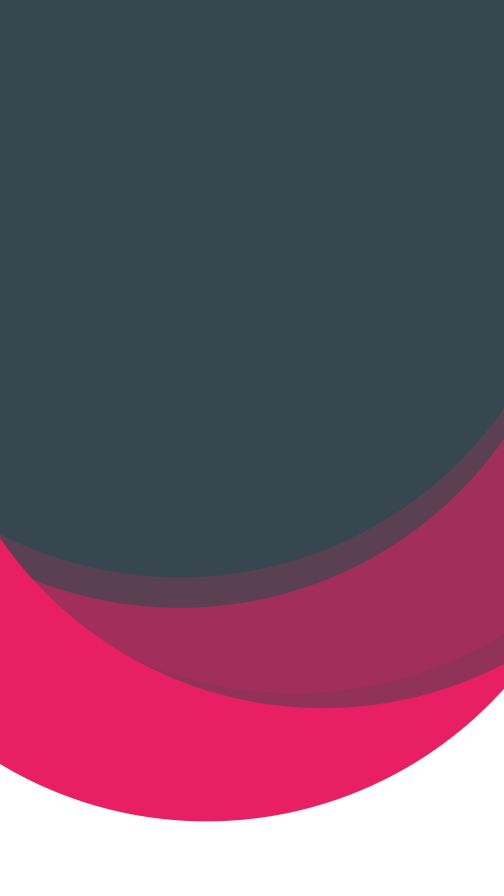
Give the GLSL for this background, as a Shadertoy shader.

```glsl
#define SLATE   vec3(0.216, 0.280, 0.310)
#define PLUM    vec3(0.357, 0.251, 0.325)
#define BERRY   vec3(0.637, 0.180, 0.358)
#define WINE    vec3(0.570, 0.200, 0.347)
#define PINK    vec3(0.914, 0.120, 0.388)
#define PAPER   vec3(1.0)
// Discs: centre x, centre y, radius, in canvas widths
#define SLATE_DISC vec3(0.3565, 1.4167, 0.7847)
#define PLUM_DISC  vec3(0.3565, 1.3565, 0.7847)
#define BERRY_DISC vec3(0.5833, 1.2014, 0.7986)
#define WINE_DISC  vec3(0.6412, 1.1505, 0.7778)
#define PINK_DISC  vec3(0.4097, 0.9421, 0.7940)

// Antialiased coverage of a disc
float discMask(vec2 p, vec3 disc) {
    float pixel = 1.0 / iResolution.x;
    float edge = length(p - disc.xy) - disc.z;
    return clamp(0.5 - edge / pixel, 0.0, 1.0);
}

void mainImage(out vec4 fragColor, in vec2 fragCoord) {
    vec2 p = fragCoord / iResolution.x;

    // Shades seen through the wine disc
    vec3 overlap = mix(WINE, BERRY, discMask(p, BERRY_DISC));
    overlap = mix(overlap, PLUM, discMask(p, PLUM_DISC));

    // Stack from the back to the front
    vec3 color = mix(PAPER, PINK, discMask(p, PINK_DISC));
    color = mix(color, overlap, discMask(p, WINE_DISC));
    color = mix(color, SLATE, discMask(p, SLATE_DISC));

    fragColor = vec4(color, 1.0);
}
```
